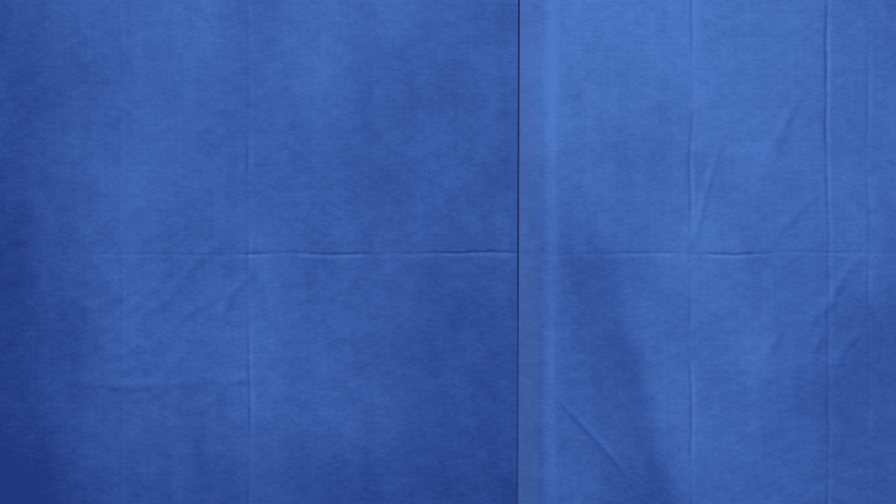
A WebGL 1 fragment shader for this texture:

```glsl
precision highp float;
// Two panels of creased blue cloth, joined by a dark vertical seam.

#define SEAM_X 1.028
#define FOLD_Y 0.498
#define CREASE_WIDTH 0.0042
#define CREASE_DEPTH 0.36
#define WRINKLE_DEPTH 0.22
#define MOTTLE 0.46
#define STREAKS 0.20
#define BLOTCH 0.13
#define GRAIN 0.30
#define CONTRAST 1.5
#define MID_TONE 0.69

uniform vec2 u_resolution;

const vec3 DEEP_BLUE = vec3(0.17, 0.28, 0.56);
const vec3 LIGHT_BLUE = vec3(0.25, 0.40, 0.69);
const vec3 SEAM_BLUE = vec3(0.11, 0.17, 0.38);
const vec3 STRIP_BLUE = vec3(0.25, 0.36, 0.62);

float hash(vec2 p) {
  return fract(sin(dot(p, vec2(127.1, 311.7))) * 43758.5453);
}

float noise(vec2 p) {
  vec2 i = floor(p), f = fract(p);
  f = f * f * (3.0 - 2.0 * f);
  return mix(mix(hash(i), hash(i + vec2(1.0, 0.0)), f.x),
             mix(hash(i + vec2(0.0, 1.0)), hash(i + 1.0), f.x), f.y);
}

float fbm(vec2 p) {
  float sum = 0.0, amp = 0.5;
  for (int i = 0; i < 5; i++) {
    sum += amp * noise(p);
    p = p * 2.03 + 7.3;
    amp *= 0.5;
  }
  return sum;
}

float bell(float d, float width) {
  return exp(-d * d / (width * width));
}

// Pressed fold: a dark groove beside a lit lip on its positive side
float crease(float d, float width) {
  return 0.7 * bell(d - 1.2 * width, 1.2 * width) - bell(d + 0.3 * width, 0.8 * width);
}

// Short bent fold from a to b, fading towards both ends
float wrinkle(vec2 p, vec2 a, vec2 b, float bend, float width) {
  vec2 along = b - a;
  float len = length(along);
  along /= len;
  float t = dot(p - a, along) / len;
  float d = dot(p - a, vec2(-along.y, along.x)) - bend * t * (1.0 - t);
  float fade = smoothstep(0.0, 0.3, t) * (1.0 - smoothstep(0.6, 1.0, t));
  return fade * crease(d, width);
}

// Broad light falling over the two panels
float panelLight(vec2 p, float rightPanel) {
  float left = 0.32 + 0.34 * p.y + 0.26 * bell(p.x - 0.46, 0.36);
  left -= 0.34 * (1.0 - smoothstep(0.0, 0.28, p.x));
  left -= 0.16 * (1.0 - smoothstep(0.0, 0.2, p.y));
  float right = 0.78 + 0.34 * p.y - 0.28 * smoothstep(1.6, 1.78, p.x);
  float slant = p.x - 1.275 + 0.26 * (p.y - 0.1);
  float shade = smoothstep(-0.18, 0.02, slant) * (1.0 - smoothstep(0.01, 0.07, slant));
  right -= 0.38 * shade * (1.0 - smoothstep(0.3, 0.72, p.y));
  right -= 0.20 * bell(p.x - 1.62, 0.14) * (1.0 - smoothstep(0.1, 0.55, p.y));
  return mix(left, right, rightPanel);
}

// Grid of fold lines left from storage, uneven along their length
float foldLines(vec2 p) {
  float wobble = 0.014 * (fbm(p * 9.0) - 0.5);
  float strength = 0.3 + 1.0 * smoothstep(0.25, 0.85, noise(p * 16.0 + 4.0));
  float reach = smoothstep(0.16, 0.3, p.x) * (1.0 - bell(p.x - 1.065, 0.05));
  float folds = 1.1 * reach * crease(FOLD_Y + wobble - p.y, 0.8 * CREASE_WIDTH);
  folds += 0.5 * crease(p.x - 0.493 - wobble, CREASE_WIDTH);
  folds += 0.6 * crease(p.x - 1.370 - wobble, CREASE_WIDTH);
  folds += 1.0 * crease(p.x - 1.641 - wobble, CREASE_WIDTH);
  folds += 0.2 * crease(p.x - 0.240 - wobble, CREASE_WIDTH);
  folds += 0.35 * crease(p.x - 1.722 - wobble, CREASE_WIDTH);
  return folds * strength;
}

// Soft wrinkles fanning out around the fold crossings
float wrinkles(vec2 p) {
  float sum = 0.0;
  for (int i = 0; i < 22; i++) {
    float k = float(i);
    vec2 rnd = vec2(hash(vec2(k, 1.7)), hash(vec2(k, 5.3)));
    float onRight = mod(k, 2.0);
    vec2 start = mix(vec2(0.12, 0.16), vec2(1.28, 0.14), onRight)
               + rnd * mix(vec2(0.32, 0.3), vec2(0.4, 0.55), onRight);
    float angle = mix(0.1, 0.5, onRight) + 1.0 * hash(vec2(k, 9.1));
    vec2 span = (0.08 + 0.14 * rnd.y) * vec2(cos(angle), sin(angle));
    sum += (0.25 + 0.4 * rnd.x) * wrinkle(p, start, start + span, 0.16 * (rnd.x - 0.5), 0.009);
  }
  sum += 1.1 * wrinkle(p, vec2(1.09, 0.22), vec2(1.27, 0.02), 0.02, 0.006);
  sum += 0.8 * wrinkle(p, vec2(1.38, 0.5), vec2(1.45, 0.76), 0.03, 0.007);
  return sum + 0.6 * wrinkle(p, vec2(0.1, 0.25), vec2(0.48, 0.26), -0.10, 0.009);
}

void main() {
  vec2 p = gl_FragCoord.xy / u_resolution.y;
  float pixel = 1.0 / u_resolution.y;
  float seamDist = p.x - SEAM_X - 0.003 * (p.y - 0.5);
  float rightPanel = smoothstep(-pixel, pixel, seamDist);

  float tone = panelLight(p, rightPanel);
  tone += CREASE_DEPTH * foldLines(p) + WRINKLE_DEPTH * wrinkles(p);
  tone += MOTTLE * (fbm(p * vec2(8.0, 6.0)) - 0.48);
  tone += STREAKS * (fbm(p * vec2(22.0, 4.0) + 3.0) - 0.48);
  tone += BLOTCH * (noise(p * vec2(48.0, 62.0)) - 0.5);
  tone += GRAIN * (0.5 * noise(p * vec2(95.0, 210.0)) + 0.5 * noise(p * 260.0) - 0.5);
  tone += 0.16 * bell(seamDist - 0.068, 0.010) - 0.12 * bell(seamDist - 0.045, 0.008);
  tone = MID_TONE + CONTRAST * (tone - MID_TONE);
  vec3 color = mix(DEEP_BLUE, LIGHT_BLUE, clamp(tone, -0.5, 1.6));

  // Greyer hem strip, then the seam line itself, fainter low down
  float strip = rightPanel * (1.0 - smoothstep(0.030, 0.045, seamDist));
  color = mix(color, STRIP_BLUE * (0.80 + 0.2 * tone), 0.55 * strip);
  float seam = 1.0 - smoothstep(0.0006, 0.0006 + 1.2 * pixel, abs(seamDist));
  color = mix(color, SEAM_BLUE, mix(0.6, 0.9, smoothstep(0.3, 0.5, p.y)) * seam);
  gl_FragColor = vec4(color, 1.0);
}
```
